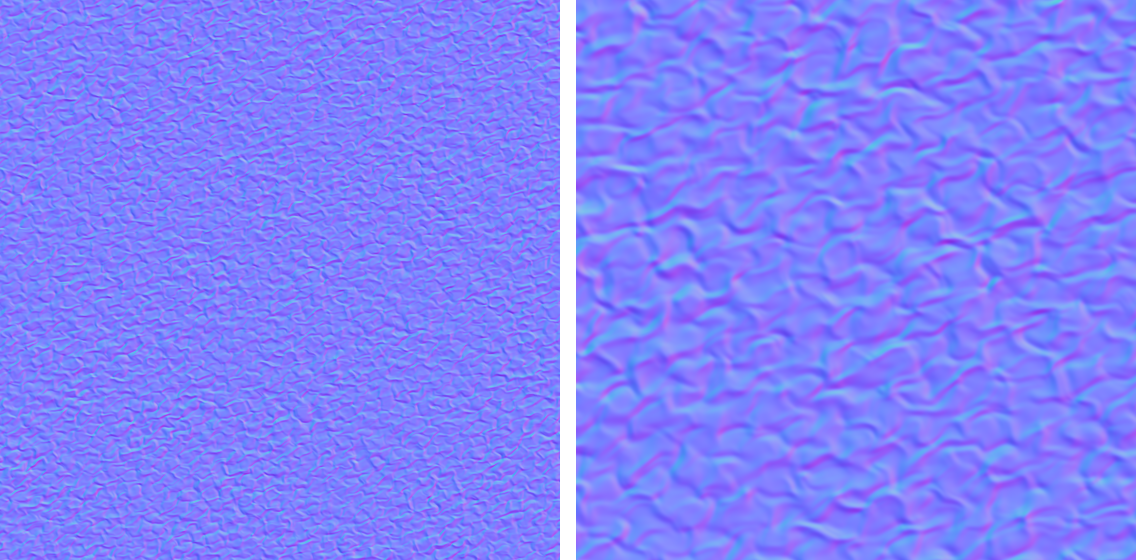
Left, the full canvas; right, a detail of the centre.
Give the GLSL for this texture map, as a Shadertoy shader.

```glsl
// Tangent-space normal map of finely wrinkled plaster or leather.
// A height field of domain-warped gradient noise, stretched along a slight
// diagonal, is differentiated and its unit normal is packed into RGB.

// Random unit gradient for a lattice point (integer hash)
vec2 latticeGradient(vec2 cell) {
    uvec2 k = uvec2(ivec2(cell)) * uvec2(1597u, 3571u);
    uint n = (k.x ^ (k.y << 7)) + k.y * 7919u;
    n = (n ^ (n >> 15)) * 73244475u;
    n = (n ^ (n >> 16)) * 73244475u;
    n ^= n >> 16;
    float angle = 6.28319 * float(n & 65535u) / 65536.0;
    return vec2(cos(angle), sin(angle));
}

// Gradient noise with quintic fade
float gradientNoise(vec2 p) {
    vec2 i = floor(p), f = p - i;
    vec2 u = f * f * f * (f * (f * 6.0 - 15.0) + 10.0);
    float a = dot(latticeGradient(i), f);
    float b = dot(latticeGradient(i + vec2(1, 0)), f - vec2(1, 0));
    float c = dot(latticeGradient(i + vec2(0, 1)), f - vec2(0, 1));
    float d = dot(latticeGradient(i + vec2(1, 1)), f - vec2(1, 1));
    return mix(mix(a, b, u.x), mix(c, d, u.x), u.y);
}

// Wrinkled relief: warped creases, fine detail and soft lumps
float relief(vec2 p) {
    vec2 along = vec2(cos(0.32), sin(0.32));
    vec2 q = vec2(dot(p, along), dot(p, vec2(-along.y, along.x)));
    vec2 w = q * vec2(54.0, 72.0);
    vec2 warp = vec2(gradientNoise(w + 13.7), gradientNoise(w + vec2(71.3, 205.1)));
    float creases = gradientNoise(q * vec2(56.0, 88.0) + 0.95 * warp);
    float detail = gradientNoise(q * vec2(100.0, 145.0) + 1.5 * warp + 37.4);
    float lumps = gradientNoise(q * vec2(24.0, 32.0) + 91.2);
    return creases + 0.2 * detail + 0.5 * lumps;
}

void mainImage(out vec4 fragColor, in vec2 fragCoord) {
    vec2 p = fragCoord / iResolution.y;

    // Slope by central differences, slightly softened by the step
    vec2 e = vec2(0.0012, 0.0);
    vec2 slope = vec2(relief(p + e.xy) - relief(p - e.xy),
                      relief(p + e.yx) - relief(p - e.yx)) / (2.0 * e.x);

    // Depth varies gently between calm and rough patches
    float depth = 0.0025 * (1.0 + 0.35 * gradientNoise(p * 9.0 + 5.3));

    vec3 normal = normalize(vec3(-slope * depth, 1.0));
    fragColor = vec4(normal * 0.5 + 0.5, 1.0);
}
```
